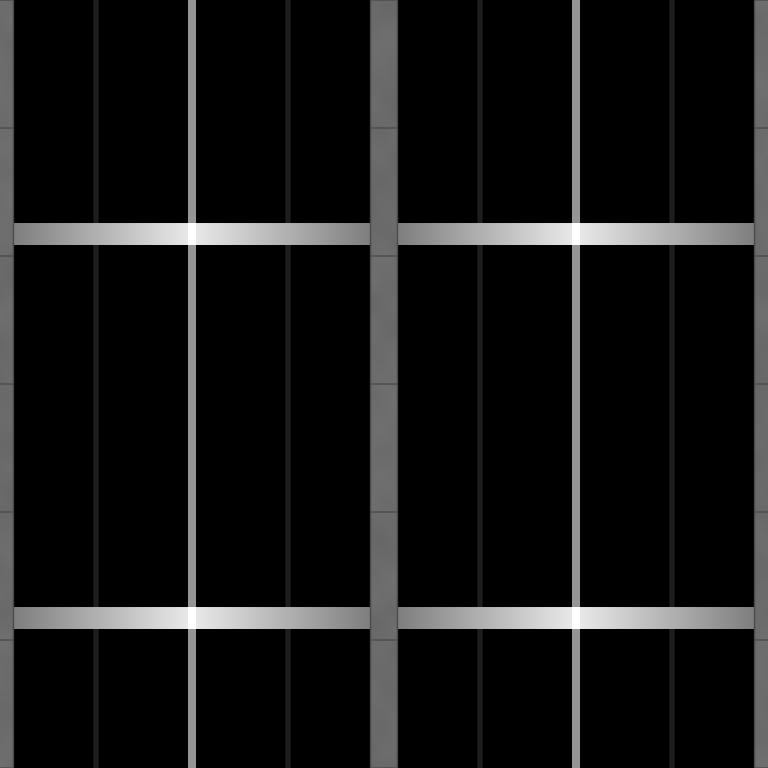
A Shadertoy shader for this pattern:

```glsl
// Tiling dark grid: jointed grey posts, thin vertical rods and glowing cross bars
#define REPEATS 2.0
#define BLOCKS 3.0
#define POST_HALF 0.0368
#define SEAM 0.0036
#define ROD_HALF 0.0104
#define WIRE_HALF 0.0068
#define BAR_HALF 0.0286
#define BAR_Y 0.3906
#define POST_GREY 0.42
#define SEAM_GREY 0.29
#define ROD_GREY 0.585
#define WIRE_GREY 0.115

const float TAU = 6.2831853;

// Antialiased band around zero; aa is one pixel in cell units
float band(float dist, float halfWidth, float aa) {
    return clamp((halfWidth - abs(dist)) / aa + 0.5, 0.0, 1.0);
}

// Signed distance to the nearest multiple of period
float nearest(float x, float period) {
    return (fract(x / period + 0.5) - 0.5) * period;
}

// Soft mottling; whole frequencies wrap at the canvas edges
float mottle(vec2 uv) {
    vec2 p = uv * TAU;
    float n = sin(4.0 * p.y + 3.0 * p.x + 2.0 * sin(3.0 * p.y + 1.0));
    n += 0.7 * sin(9.0 * p.y - 14.0 * p.x + 1.5 * sin(5.0 * p.y));
    n += 0.4 * sin(17.0 * p.y + 23.0 * p.x + 2.1);
    return n / 2.1;
}

void mainImage(out vec4 fragColor, in vec2 fragCoord) {
    vec2 uv = fragCoord / iResolution.xy;
    vec2 cell = uv * REPEATS;
    vec2 aa = REPEATS / iResolution.xy;

    // Thin wires at the quarters, brighter rod in the middle
    float fromPost = nearest(cell.x, 1.0);
    float fromRod = nearest(cell.x - 0.5, 1.0);
    float wire = band(nearest(cell.x - 0.25, 0.5), WIRE_HALF, aa.x);
    float rod = band(fromRod, ROD_HALF, aa.x);
    float grey = max(WIRE_GREY * wire, ROD_GREY * rod);

    // Cross bar, brightest where it meets the rod
    float bar = band(nearest(cell.y - BAR_Y, 1.0), BAR_HALF, aa.y);
    float glow = mix(0.92, 0.46, abs(fromRod) * 2.0);
    grey = mix(grey, mix(glow, 1.0, rod), bar);

    // Post with dark rims and block joints
    float post = band(fromPost, POST_HALF, aa.x);
    float face = band(fromPost, POST_HALF - SEAM, aa.x);
    float joint = band(nearest(cell.y, 1.0 / BLOCKS), SEAM * 0.5, aa.y);
    float stone = POST_GREY + 0.016 * mottle(uv);
    float postGrey = mix(SEAM_GREY, stone, face * (1.0 - joint));
    grey = mix(grey, postGrey, post);

    fragColor = vec4(vec3(grey), 1.0);
}
```
